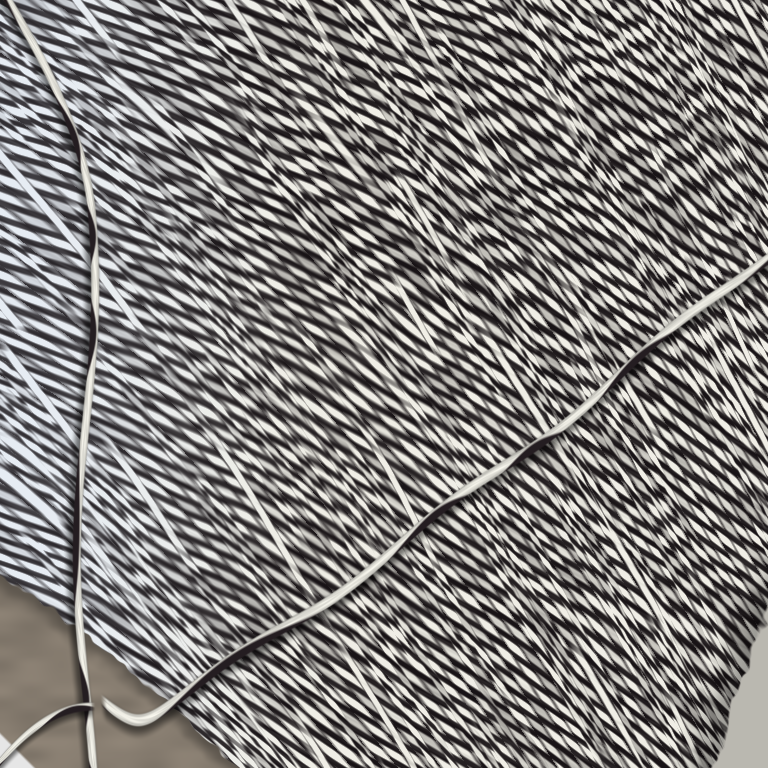
Give the GLSL for this texture, as a WebGL 1 fragment shader.

```glsl
precision highp float;
// A cone of two-ply black and cream yarn with loose threads lying over it.
// Curved rows of yarn are cut by slanted ply stripes; a second, sparser
// family crosses the first. Card, table and threads are laid on by curves.

uniform vec2 u_resolution;

const vec3 DARK = vec3(0.095, 0.075, 0.085);
const vec3 CREAM = vec3(0.94, 0.935, 0.90);
const vec3 COOL_LIGHT = vec3(0.96, 0.99, 1.06);
const vec3 CARD = vec3(0.53, 0.49, 0.44);
const vec3 TABLE = vec3(0.73, 0.72, 0.69);
const float ROW_WIDTH = 0.025;     // spacing of the wound yarn
const float PLY_RATE = 57.0;       // ply stripes per canvas height
const float THREAD_RADIUS = 0.0062;
const float TAU = 6.2831853;

float hash(vec2 p) {
  vec3 q = fract(vec3(p.xyx) * 0.1031);
  q += dot(q, q.yzx + 33.33);
  return fract((q.x + q.y) * q.z);
}

float noise(vec2 p) {
  vec2 i = floor(p), f = fract(p);
  f = f * f * (3.0 - 2.0 * f);
  return mix(mix(hash(i), hash(i + vec2(1.0, 0.0)), f.x),
             mix(hash(i + vec2(0.0, 1.0)), hash(i + 1.0), f.x), f.y);
}

// Returns the tone and the coverage of one family of wound yarn.
vec2 strands(vec2 p, float lean, float seed, float blur) {
  float across = p.y + (0.75 + lean) * p.x + 0.55 * p.x * p.x;
  across += 0.022 * noise(p * 5.0 + seed);
  float row = floor(across / ROW_WIDTH);
  float f = fract(across / ROW_WIDTH);
  float h = hash(vec2(row + 40.0, seed));

  // Ply stripes lie flatter than the yarn and shift from row to row.
  float slope = 0.3 + 0.6 * lean + 0.15 * (1.0 - p.y);
  float ply = (p.y + slope * p.x + 0.15 * p.x * p.x) * PLY_RATE;
  ply = ply * (0.9 + 0.22 * h) + 17.0 * h + 0.9 * noise(p * 9.0 + seed);
  float wave = 0.5 - 0.5 * cos(TAU * ply);
  float stripe = smoothstep(mix(0.1, -0.1, blur), mix(0.76, 1.0, blur), wave);
  stripe *= mix(0.62, 1.1, hash(vec2(floor(ply), row + seed)));

  // A few rows show one pale ply for a long stretch.
  float longPly = step(0.9, h) * smoothstep(0.4, 0.65, noise(p * 6.0 + row));
  stripe = mix(stripe, smoothstep(0.2, 0.9, sin(f * TAU * 0.5)), longPly * 0.85);

  float edge = smoothstep(0.0, 0.28, 0.5 - abs(f - 0.5));
  float present = smoothstep(0.3, 0.45, noise(p * 7.0 + seed + row * 3.1));
  return vec2(stripe * mix(0.35, 1.0, edge), step(0.5, h) * present * edge);
}

// Lays a twisted loose thread, with a shadow on one side, over a colour.
vec3 layThread(vec3 base, float across, float along, float radius, float span) {
  float px = max(0.0014, 0.7 / u_resolution.y);
  float shadow = 1.0 - smoothstep(0.2, 2.6, abs(across / radius + 0.9));
  base *= 1.0 - 0.5 * shadow * span;
  float x = across / radius;
  float twist = x + 1.1 * sin(along * 34.0 + 2.0 * sin(along * 9.0));
  float pale = smoothstep(-0.8, -0.2, twist);
  float fibre = 0.9 + 0.15 * noise(vec2(along * 60.0 + x * 2.0, x * 3.0));
  vec3 yarn = mix(DARK * 1.5, CREAM * (1.0 - 0.25 * x * x) * fibre, pale);
  float body = 1.0 - smoothstep(radius - px, radius + px, abs(across));
  return mix(base, yarn, body * span);
}

void main() {
  vec2 p = gl_FragCoord.xy / u_resolution;

  // Wound yarn, out of focus toward the left of the middle.
  float blur = 1.0 - smoothstep(0.1, 0.45, length(p - vec2(0.33, 0.42)));
  vec2 under = strands(p, 0.0, 3.0, blur);
  vec2 over = strands(p, 0.45, 11.0, blur);
  float tone = mix(under.x, over.x, over.y);
  tone *= 0.94 + 0.2 * noise(p * 4.0);
  float fuzz = noise(vec2(p.x + p.y * 1.4, p.y + p.x * 0.5) * vec2(90.0, 260.0));
  tone += 0.12 * (fuzz - 0.45);
  float sheen = 1.0 - smoothstep(0.0, 0.45, p.x);
  tone = mix(tone, 0.12 + 0.95 * tone, sheen);
  vec3 color = mix(DARK, CREAM, clamp(tone * 1.06 + 0.02, 0.0, 1.0));
  color *= mix(vec3(1.0), COOL_LIGHT, sheen);

  // Card core and pale corner below the cone, table at the right.
  float fray = 0.012 * (noise(p * 70.0) - 0.5);
  float base = 0.25 - 0.6 * p.x - 0.7 * p.x * p.x - p.y + fray;
  vec3 card = CARD * (0.9 + 0.16 * noise(p * vec2(25.0, 60.0)));
  card *= mix(0.7, 1.0, smoothstep(0.0, 0.035, base));
  card = mix(card, vec3(0.9), smoothstep(-0.003, 0.003, 0.045 - p.x - p.y));
  color = mix(color, card, smoothstep(-0.002, 0.002, base));
  float side = p.x - 0.93 - 0.25 * p.y - 0.5 * p.y * p.y + fray;
  color *= 1.0 - 0.35 * smoothstep(-0.06, 0.0, side);
  color = mix(color, TABLE, smoothstep(-0.003, 0.003, side));

  // Hanging thread at the left, bending away near the top.
  float bend = max(p.y - 0.72, 0.0);
  float hangX = 0.112 + 0.012 * sin((p.y - 0.45) * 9.0) - 1.15 * bend * bend;
  float hangTilt = inversesqrt(1.0 + 5.3 * bend * bend);
  color = layThread(color, (p.x - hangX) * hangTilt, p.y, THREAD_RADIUS * 0.85, 1.0);

  // Short loose tail in the lower left corner.
  float tailY = 0.08 - 5.0 * pow(max(0.12 - p.x, 0.0), 2.0);
  float tailSpan = 1.0 - smoothstep(0.115, 0.125, p.x);
  color = layThread(color, (p.y - tailY) * 0.8, p.x, THREAD_RADIUS * 0.7, tailSpan);

  // Long diagonal thread with a soft hook at its lower end.
  float run = p.x - 0.18;
  float crossY = 0.05 + 0.755 * sqrt(run * run + 0.0006);
  crossY += 0.007 * sin(p.x * 22.0 + 1.2) - 0.018 * sin(run * 3.83);
  float crossSpan = smoothstep(0.13, 0.14, p.x);
  color = layThread(color, (p.y - crossY) * 0.8, p.x, THREAD_RADIUS, crossSpan);

  gl_FragColor = vec4(clamp(color, 0.0, 1.0), 1.0);
}
```
